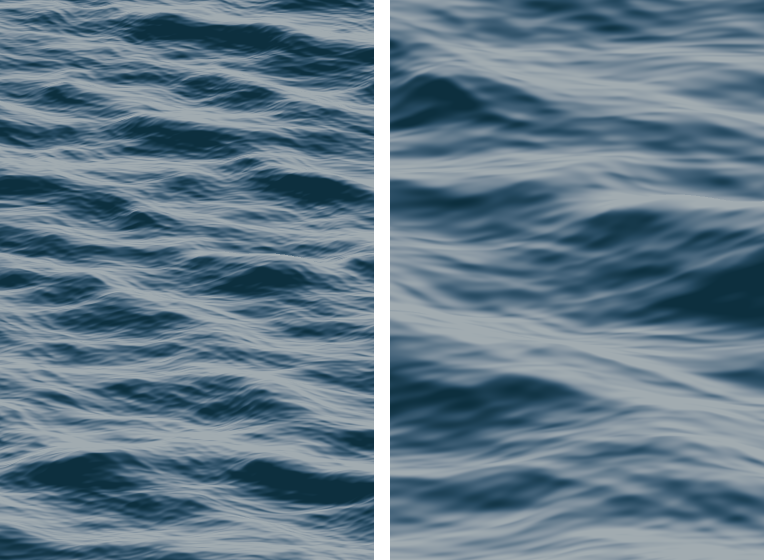
Left, the full canvas; right, a detail of the centre.
Give the GLSL for this texture, as a Shadertoy shader.

```glsl
// Choppy sea at dusk, seen at a low angle. A layered noise height field is
// projected so that crests hide the troughs behind them; the slope of the
// visible water then picks a tone between deep blue faces and pale sky sheen.

const int WAVE_LAYERS = 3;      // layers that shape the silhouette
const int RIPPLE_LAYERS = 5;    // layers that shape the shading
const float CREST_HEIGHT = 0.04;
const float SEARCH_RANGE = 0.032;
const int SEARCH_STEPS = 26;

float hash(vec2 cell) {
    vec3 q = fract(cell.xyx * vec3(0.1031, 0.1030, 0.0973));
    q += dot(q, q.yzx + 33.33);
    return fract((q.x + q.y) * q.z);
}

float cornerRamp(vec2 cell, vec2 offset) {
    float angle = 6.2832 * hash(cell);
    return dot(vec2(cos(angle), sin(angle)), offset);
}

float gradientNoise(vec2 p) {
    vec2 cell = floor(p), f = p - cell;
    vec2 u = f * f * f * (f * (f * 6.0 - 15.0) + 10.0);
    vec2 e = vec2(1.0, 0.0);
    float low = mix(cornerRamp(cell, f), cornerRamp(cell + e, f - e), u.x);
    float high = mix(cornerRamp(cell + e.yx, f - e.yx),
                     cornerRamp(cell + e.xx, f - e.xx), u.x);
    return mix(low, high, u.y);
}

// Long flat waves; squaring the noise peaks the crests and flattens troughs.
float waterHeight(vec2 p, int layers) {
    p.x += 0.06 * gradientNoise(p * vec2(4.0, 13.0) + 7.0);
    vec2 frequency = vec2(3.2, 13.0);
    float amplitude = CREST_HEIGHT, height = 0.0;
    for (int i = 0; i < layers; i++) {
        float k = float(i);
        float tilt = 0.05 + 0.12 * sin(2.4 * k + 1.0);
        vec2 q = vec2(p.x, p.y + tilt * p.x) * frequency + 40.0 + 17.3 * k;
        float n = gradientNoise(q);
        height += amplitude * (n + 0.7 * n * n);
        frequency *= vec2(1.9, 2.03);
        amplitude *= 0.40;
    }
    return height;
}

// Slope away from the viewer, with a little sideways light.
float waterSlope(vec2 p, int layers, float reach) {
    float here = waterHeight(p, layers);
    float back = waterHeight(p + vec2(0.0, reach), layers) - here;
    float side = waterHeight(p + vec2(reach, 0.0), layers) - here;
    return (back + 0.3 * side) / reach;
}

// Nearest water point whose raised position projects onto the view point.
vec2 visiblePoint(vec2 view) {
    float stride = 2.0 * SEARCH_RANGE / float(SEARCH_STEPS);
    float depth = view.y - SEARCH_RANGE;
    float gap = depth + waterHeight(vec2(view.x, depth), WAVE_LAYERS) - view.y;
    for (int i = 0; i < SEARCH_STEPS; i++) {
        if (gap >= 0.0) break;
        float nextDepth = depth + stride;
        float nextGap = nextDepth - view.y
            + waterHeight(vec2(view.x, nextDepth), WAVE_LAYERS);
        if (nextGap >= 0.0) {
            depth += stride * gap / (gap - nextGap);
            break;
        }
        depth = nextDepth;
        gap = nextGap;
    }
    return vec2(view.x, depth);
}

vec3 seaColour(float tone) {
    vec3 ramp[6] = vec3[6](
        vec3(0.05, 0.185, 0.245), vec3(0.15, 0.29, 0.38),
        vec3(0.27, 0.39, 0.48), vec3(0.40, 0.49, 0.56),
        vec3(0.52, 0.58, 0.63), vec3(0.63, 0.67, 0.69));
    float t = clamp(tone * 6.0 - 0.5, 0.0, 4.999);
    int i = int(t);
    return mix(ramp[i], ramp[i + 1], t - float(i));
}

vec3 sea(vec2 canvas) {
    // Waves shrink gently toward the top of the canvas.
    float nearness = 1.15 - 0.4 * canvas.y;
    vec2 view = vec2(canvas.x / nearness, -log(nearness) / 0.4);
    vec2 p = visiblePoint(view);

    float slope = waterSlope(p, RIPPLE_LAYERS, 0.002)
                + 0.6 * waterSlope(p, 1, 0.004)
                + 0.4 * gradientNoise(p * vec2(1.5, 4.0) + 3.0);
    float tone = 1.0 / (1.0 + exp(2.1 * (slope - 0.40)));
    return seaColour(tone);
}

void mainImage(out vec4 fragColor, in vec2 fragCoord) {
    // Two staggered samples smooth the crest edges.
    vec2 jitter = vec2(0.25, 0.25);
    vec2 centre = vec2(0.5 * iResolution.x, 0.0);
    vec3 colour = 0.5 * (sea((fragCoord + jitter - centre) / iResolution.y)
                       + sea((fragCoord - jitter - centre) / iResolution.y));
    fragColor = vec4(colour, 1.0);
}
```
